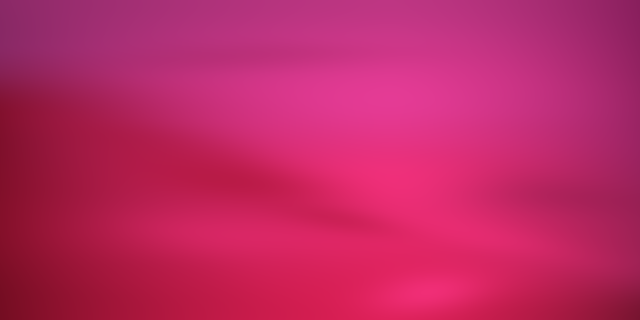
Reproduce this background procedurally as a Shadertoy shader.

```glsl
// A blurred magenta and crimson dusk: three vertical colour gradients are
// blended across the canvas, then slanted soft ellipses add glows and shadows.
// Layered sines bend the bands into faint, cloud-like streaks.

// Smooth vertical blend of four colours, from bottom to top.
vec3 verticalGradient(float y, vec3 stops, vec3 base, vec3 low, vec3 high, vec3 top) {
    vec3 color = mix(base, low, smoothstep(0.0, stops.x, y));
    color = mix(color, high, smoothstep(stops.x, stops.y, y));
    return mix(color, top, smoothstep(stops.y, stops.z, y));
}

// Gaussian ellipse; slope tilts its long axis.
float softEllipse(vec2 p, vec2 center, vec2 radius, float slope) {
    vec2 d = p - center;
    d.y -= slope * d.x;
    d /= radius;
    return exp(-dot(d, d));
}

// Broad, uneven waves running mostly across the canvas.
float layeredWaves(vec2 p) {
    float sum = 0.0;
    float weight = 0.5;
    for (int i = 0; i < 4; i++) {
        sum += weight * sin(p.x * 5.0 + p.y * 11.0 + 1.7 * sin(p.x * 3.0 - p.y * 4.0));
        p = p * 1.6 + vec2(0.37, 0.71);
        weight *= 0.55;
    }
    return sum;
}

void mainImage(out vec4 fragColor, in vec2 fragCoord) {
    vec2 uv = fragCoord / iResolution.xy;
    float waves = layeredWaves(uv);
    vec2 p = uv + vec2(0.0, 0.012 * waves);

    // Vertical gradients for the left edge, bright centre and right edge
    vec3 left = verticalGradient(p.y, vec3(0.3, 0.64, 0.86),
        vec3(0.45, 0.05, 0.13), vec3(0.51, 0.06, 0.16),
        vec3(0.49, 0.06, 0.17), vec3(0.54, 0.16, 0.40));
    vec3 center = verticalGradient(p.y, vec3(0.40, 0.70, 1.02),
        vec3(0.86, 0.12, 0.33), vec3(0.90, 0.17, 0.44),
        vec3(0.89, 0.23, 0.58), vec3(0.74, 0.21, 0.51));
    vec3 right = verticalGradient(p.y, vec3(0.20, 0.65, 1.0),
        vec3(0.47, 0.08, 0.19), vec3(0.62, 0.13, 0.33),
        vec3(0.60, 0.14, 0.39), vec3(0.53, 0.12, 0.36));

    // Horizontal blend, brightest right of the middle
    float fromLeft = 1.0 - pow(max(1.0 - uv.x / 0.62, 0.0), 1.7);
    float toRight = pow(max((uv.x - 0.60) / 0.40, 0.0), 1.8);
    vec3 color = mix(mix(left, center, fromLeft), right, toRight);

    // Pink glows
    vec3 pink = vec3(0.98, 0.20, 0.51);
    color = mix(color, pink, 0.55 * softEllipse(p, vec2(0.63, 0.43), vec2(0.13, 0.08), -0.15));
    color = mix(color, pink, 0.75 * softEllipse(p, vec2(0.67, 0.08), vec2(0.09, 0.07), 0.25));
    color = mix(color, pink, 0.30 * softEllipse(p, vec2(0.33, 0.26), vec2(0.16, 0.07), -0.20));
    color = mix(color, pink, 0.30 * softEllipse(p, vec2(0.76, 0.27), vec2(0.15, 0.05), -0.45));

    // Crimson and wine shadows
    vec3 crimson = vec3(0.68, 0.08, 0.22);
    vec3 wine = vec3(0.55, 0.10, 0.28);
    color = mix(color, crimson, 0.60 * softEllipse(p, vec2(0.37, 0.43), vec2(0.16, 0.08), -0.25));
    color = mix(color, crimson, 0.35 * softEllipse(p, vec2(0.20, 0.56), vec2(0.17, 0.08), -0.40));
    color = mix(color, crimson, 0.35 * softEllipse(p, vec2(0.53, 0.31), vec2(0.10, 0.04), -0.25));
    color = mix(color, wine, 0.35 * softEllipse(p, vec2(0.88, 0.38), vec2(0.17, 0.06), -0.15));
    color = mix(color, wine, 0.20 * softEllipse(p, vec2(0.38, 0.82), vec2(0.22, 0.04), 0.0));

    // Faint streaks
    color *= 1.0 + 0.015 * waves;
    fragColor = vec4(clamp(color, 0.0, 1.0), 1.0);
}
```
